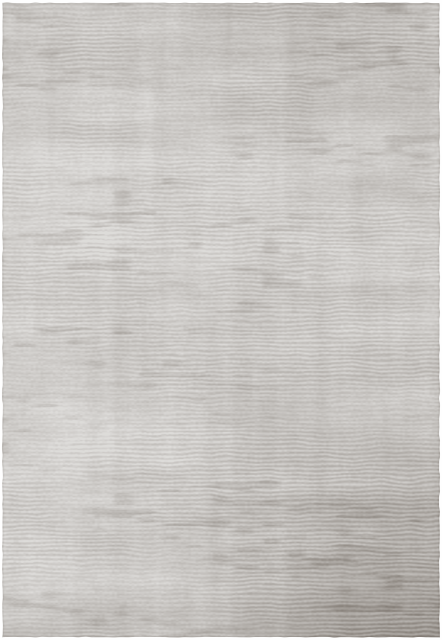
A Shadertoy shader for this texture:

```glsl
// A pale grey hand-loomed rug with wavy horizontal ribs and worn, streaky shading.

const vec3 DARK_YARN = vec3(0.595, 0.573, 0.550);
const vec3 LIGHT_YARN = vec3(0.838, 0.830, 0.820);
const vec3 BACKDROP = vec3(0.995);
const float RIB_COUNT = 150.0;
const float TAU = 6.2831853;

float hash(vec2 cell) {
    vec3 q = fract(vec3(cell.xyx) * 0.1031);
    q += dot(q, q.yzx + 33.33);
    return fract((q.x + q.y) * q.z);
}

// Smooth value noise, 0 to 1
float noise(vec2 p) {
    vec2 cell = floor(p);
    vec2 f = fract(p);
    f = f * f * (3.0 - 2.0 * f);
    float low = mix(hash(cell), hash(cell + vec2(1, 0)), f.x);
    float high = mix(hash(cell + vec2(0, 1)), hash(cell + vec2(1, 1)), f.x);
    return mix(low, high, f.y);
}

// Layered noise centred on zero
float layers(vec2 p, int octaves) {
    float sum = 0.0, weight = 0.5;
    for (int i = 0; i < octaves; i++) {
        sum += weight * (noise(p) - 0.5);
        p = p * 2.03 + 17.3;
        weight *= 0.55;
    }
    return sum;
}

// Broad light and dark zones of the pile
float pileShade(vec2 uv) {
    float corner = smoothstep(0.25, 1.0, uv.x) * smoothstep(0.62, 0.0, uv.y);
    float rightSide = smoothstep(0.25, 0.75, uv.x);
    float top = smoothstep(0.72, 1.0, uv.y);
    float bottom = smoothstep(0.14, 0.0, uv.y);
    return 0.93 - 0.48 * corner - 0.09 * rightSide - 0.17 * top - 0.20 * bottom;
}

// Wavy rib profile, -1 in the grooves and 1 on the crests
float ribs(vec2 p, float count) {
    float wobble = layers(p * vec2(22.0, 35.0), 2) * 0.009;
    return sin(TAU * count * (p.y + wobble));
}

// Short dark dashes where the pile is crushed
float crushedDashes(vec2 p) {
    float dash = smoothstep(0.58, 0.88, noise(p * vec2(26.0, 150.0) + 41.0));
    float region = smoothstep(0.42, 0.72, noise(p * vec2(5.0, 17.0) + 9.0));
    return dash * region;
}

// Distance outside the slightly uneven rug outline
float rugEdge(vec2 p, vec2 size) {
    vec2 halfSize = 0.5 * size - vec2(0.0038, 0.0045);
    vec2 d = abs(p - 0.5 * size) - halfSize;
    return max(d.x, d.y) + 0.0016 * (noise(p * 90.0) - 0.5);
}

void mainImage(out vec4 fragColor, in vec2 fragCoord) {
    float pixel = 1.0 / iResolution.y;
    vec2 p = fragCoord * pixel;
    vec2 uv = fragCoord / iResolution.xy;

    // Worn shading, streaks along the ribs and faint upright bands
    float tone = pileShade(uv);
    tone += 0.42 * layers(p * vec2(5.0, 24.0), 4);
    tone += 0.22 * layers(p * vec2(7.0, 6.0) + 60.0, 3);
    tone += 0.20 * layers(p * vec2(48.0, 2.5) + 30.0, 2);
    tone -= 0.24 * crushedDashes(p);

    // Ribs show more strongly in the darker zones
    float patchiness = smoothstep(0.3, 0.75, noise(p * vec2(7.0, 14.0) + 80.0));
    float ribDepth = 0.05 + 0.09 * patchiness + 0.11 * (1.0 - pileShade(uv));
    tone += ribDepth * (ribs(p, RIB_COUNT) - 0.15);

    // Fine yarn grain
    tone += 0.16 * (noise(p * vec2(260.0, 420.0)) - 0.5);

    // Darkened binding and plain surround
    float edge = rugEdge(p, iResolution.xy * pixel);
    tone -= 0.22 * smoothstep(-0.004, 0.0, edge);
    vec3 rug = mix(DARK_YARN, LIGHT_YARN, clamp(tone, -0.4, 1.12));
    float outside = smoothstep(-0.6 * pixel, 0.6 * pixel, edge);
    fragColor = vec4(mix(rug, BACKDROP, outside), 1.0);
}
```
